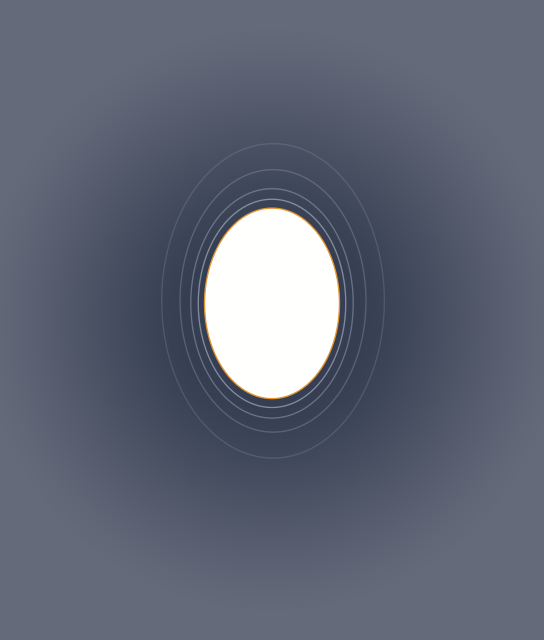
Reproduce this background procedurally as a WebGL 1 fragment shader.

```glsl
precision highp float;
// A white oval with an orange rim and widening thin rings over a dark slate radial glow.

uniform vec2 u_resolution;

#define OVAL_CENTER vec2(0.0, 0.0260)
#define OVAL_RADIUS 0.1054
#define OVAL_ASPECT 1.412
#define RING_RADIUS 0.1152
#define RING_GAP 0.0117
#define RING_GROWTH 1.567
#define LINE_WIDTH 0.0021
#define GLOW_INNER 0.130
#define GLOW_OUTER 0.460

const vec3 SLATE = vec3(0.395, 0.416, 0.478);
const vec3 NIGHT = vec3(0.208, 0.243, 0.320);
const vec3 RING_COLOR = vec3(0.70, 0.73, 0.77);
const vec3 RIM_COLOR = vec3(0.90, 0.58, 0.18);
const vec3 OVAL_COLOR = vec3(1.0, 1.0, 0.998);

// Approximate signed distance to an upright ellipse of half-width radius
float ellipseDistance(vec2 p, float radius) {
    vec2 axes = radius * vec2(1.0, OVAL_ASPECT);
    float k = length(p / axes);
    return k * (k - 1.0) / max(length(p / (axes * axes)), 0.001);
}

// Antialiased coverage of the region where distance is negative
float fillMask(float d, float pixel) {
    return clamp(0.5 - d / pixel, 0.0, 1.0);
}

float lineMask(float d, float pixel) {
    float halfWidth = 0.5 * LINE_WIDTH;
    return fillMask(d - halfWidth, pixel) - fillMask(d + halfWidth, pixel);
}

void main() {
    // Canvas-centred coordinates in units of canvas height
    float pixel = 1.0 / u_resolution.y;
    vec2 p = (gl_FragCoord.xy - 0.5 * u_resolution) * pixel;
    vec2 q = p - OVAL_CENTER;

    // Dark glow fading out to slate
    float t = clamp((length(p) - GLOW_INNER) / (GLOW_OUTER - GLOW_INNER), 0.0, 1.0);
    vec3 color = mix(NIGHT, SLATE, mix(t, smoothstep(0.0, 1.0, t), 0.4));

    // Rings spread and fade outwards; the outer pair sits slightly higher
    for (int i = 0; i < 4; i++) {
        float n = float(i);
        float radius = RING_RADIUS + RING_GAP * (pow(RING_GROWTH, n) - 1.0) / (RING_GROWTH - 1.0);
        vec2 offset = step(1.5, n) * vec2(0.0016, 0.0039);
        float opacity = 0.62 * pow(0.66, n);
        color = mix(color, RING_COLOR, opacity * lineMask(ellipseDistance(q - offset, radius), pixel));
    }

    // Oval and its rim
    float d = ellipseDistance(q, OVAL_RADIUS);
    color = mix(color, OVAL_COLOR, fillMask(d, pixel));
    color = mix(color, RIM_COLOR, lineMask(d, pixel));

    gl_FragColor = vec4(color, 1.0);
}
```
